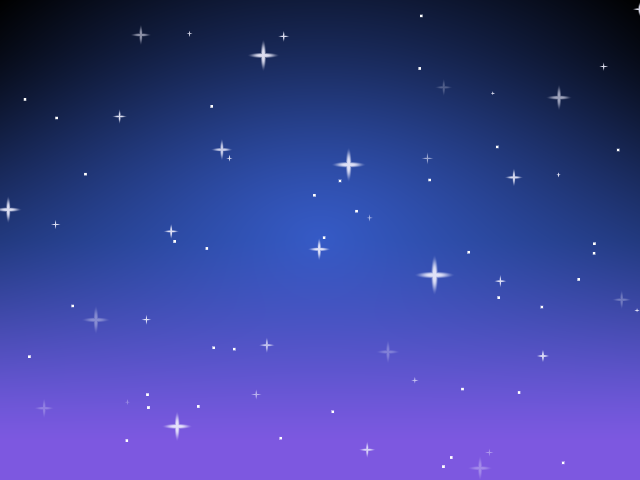
A Shadertoy shader for this background:

```glsl
// Twilight sky: an elliptical blue glow fading to black, washed by a violet
// horizon, with four-pointed sparkles on a rotating lattice sequence and
// small square stars scattered by a hash. Lengths are in canvas heights.

const vec3 GLOW_BLUE = vec3(0.216, 0.361, 0.785);
const vec3 HORIZON_BLUE = vec3(0.204, 0.345, 0.765);
const vec3 HORIZON_VIOLET = vec3(0.490, 0.345, 0.878);
const vec3 SPARKLE_COLOR = vec3(0.93, 0.93, 0.99);

const int SPARKLE_COUNT = 38;
const vec2 SPARKLE_ORIGIN = vec2(0.679, 0.427);
const vec2 SPARKLE_STEP = vec2(0.867, 0.228);
const float SPARKLE_JITTER = 0.16;
const float SPARKLE_MAX = 0.043;
const float SPARKLE_MIN = 0.005;
const float ARM_THICKNESS = 0.19;

const int DOT_COUNT = 36;
const float DOT_HALF_SIZE = 0.0027;

vec2 hash2(float n) {
    vec3 p = fract(vec3(n) * vec3(0.1031, 0.1030, 0.0973));
    p += dot(p, p.yzx + 33.33);
    return fract((p.xx + p.yz) * p.zy);
}

// Radial glow blended into the horizon wash
vec3 skyColor(vec2 uv) {
    float radius = length(uv - 0.5) * sqrt(2.0);
    vec3 glow = GLOW_BLUE * max(1.0 - radius, 0.0);
    float depth = 1.0 - uv.y;
    float violet = clamp((depth - 0.5) / 0.42, 0.0, 1.0);
    vec3 horizon = mix(HORIZON_BLUE, HORIZON_VIOLET, violet);
    return mix(glow, horizon, smoothstep(0.08, 0.92, depth));
}

// Soft, tapered arm lying along x
float sparkleArm(vec2 p, float size, float pixel) {
    vec2 radii = vec2(size, max(size * ARM_THICKNESS, 0.8 * pixel));
    return 1.0 - smoothstep(0.25, 1.0, length(p / radii));
}

float sparkle(vec2 p, float size, float pixel) {
    float across = sparkleArm(p, size, pixel);
    float upright = sparkleArm(p.yx, size, pixel);
    return max(across, upright);
}

float squareDot(vec2 p, float pixel) {
    float edge = max(abs(p.x), abs(p.y)) - DOT_HALF_SIZE;
    return 1.0 - smoothstep(-0.5 * pixel, 0.5 * pixel, edge);
}

void mainImage(out vec4 fragColor, in vec2 fragCoord) {
    vec2 uv = fragCoord / iResolution.xy;
    vec2 scale = vec2(iResolution.x / iResolution.y, 1.0);
    float pixel = 1.0 / iResolution.y;
    vec3 color = skyColor(uv);

    // Sparkles shrink and stray from the lattice as the rank grows
    for (int i = 0; i < SPARKLE_COUNT; i++) {
        float index = float(i);
        float rank = index / float(SPARKLE_COUNT);
        vec2 jitter = (hash2(index + 17.0) - 0.5) * SPARKLE_JITTER * rank;
        vec2 center = fract(SPARKLE_ORIGIN + index * SPARKLE_STEP + jitter);
        float size = mix(SPARKLE_MAX, SPARKLE_MIN, sqrt(rank));
        float fade = hash2(index + 71.0).x;
        float opacity = i < 4 ? 0.92 : mix(0.25, 0.92, smoothstep(0.0, 0.6, fade));
        float light = sparkle((uv - center) * scale, size, pixel);
        color = mix(color, SPARKLE_COLOR, light * opacity);
    }

    // Small square stars
    for (int i = 0; i < DOT_COUNT; i++) {
        vec2 center = hash2(float(i) * 3.7 + 131.0);
        float light = squareDot((uv - center) * scale, pixel);
        color = mix(color, vec3(1.0), light);
    }

    fragColor = vec4(color, 1.0);
}
```
